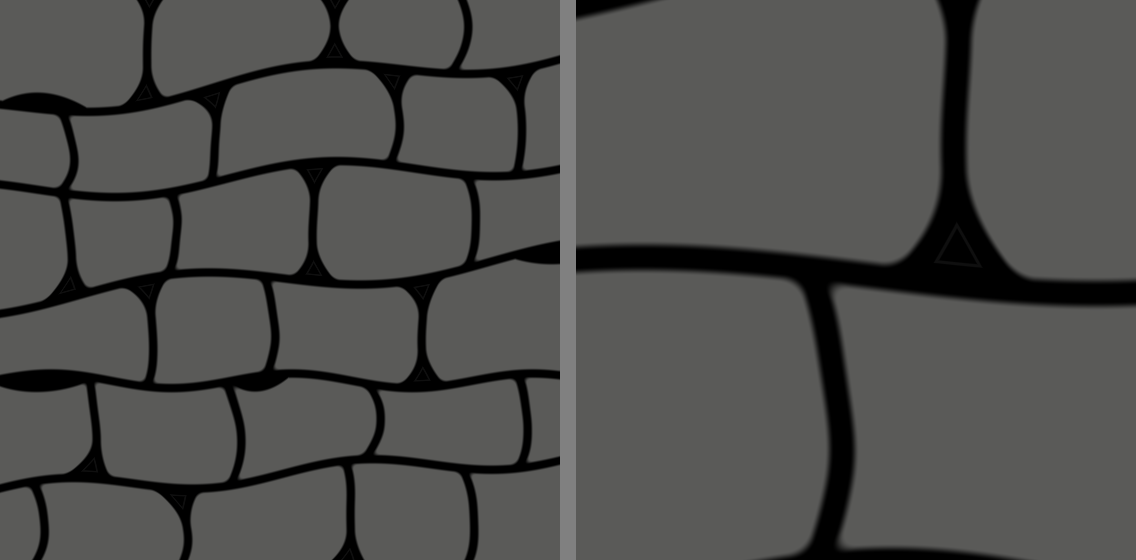
Left: the whole. Right: its middle third, enlarged.
Write a Shadertoy shader that draws this pattern.

```glsl
const int COURSES = 6;
const int JOINTS = 4;
const float TAU = 6.2831853;
const float HALF_LINE = 0.0075;
const vec3 STONE = vec3(0.353, 0.353, 0.346);
const vec3 MARK = vec3(0.06);

// Beds: height, slope, wave amplitude, crest position
const vec4 BED[7] = vec4[7](
    vec4(1.022, 0.0, 0.006, 0.75),
    vec4(0.805, 0.1, 0.023, 0.547),
    vec4(0.658, 0.055, 0.022, 0.573),
    vec4(0.462, 0.08, 0.0235, 0.326),
    vec4(0.32, 0.0, 0.013, 0.521),
    vec4(0.122, 0.063, 0.017, 0.638),
    vec4(-0.02, 0.0, 0.005, 0.1));
const float WAVELENGTH[7] = float[7](0.6, 0.677, 0.677, 0.729, 0.43, 0.534, 0.6);

// Joint spacing per course: start, pitch, alternation, stretch
const vec4 SPACING[6] = vec4[6](
    vec4(0.289, 0.286, -0.026, 0.0),
    vec4(0.109, 0.307, 0.021, -0.008),
    vec4(0.124, 0.173, 0.0, 0.0234),
    vec4(0.27, 0.21, 0.003, 0.0156),
    vec4(0.172, 0.255, -0.004, 0.0),
    vec4(0.065, 0.288, 0.016, -0.0072));

// Bit k widens joint k at its upper (x) or lower (y) end
const ivec2 FLARES[6] = ivec2[6](ivec2(3, 3), ivec2(14, 0), ivec2(4, 5),
                                 ivec2(5, 4), ivec2(0, 1), ivec2(2, 4));

// Mortar pockets: bed, centre, half length, signed depth
const vec4 POCKET[4] = vec4[4](
    vec4(1.0, 0.08, 0.075, 0.022), vec4(4.0, 0.075, 0.085, -0.025),
    vec4(4.0, 0.465, 0.05, -0.02), vec4(3.0, 1.02, 0.1, -0.028));

vec2 gradient(vec2 cell) {
    float a = TAU * fract(sin(dot(cell, vec2(127.1, 311.7))) * 4375.85);
    return vec2(cos(a), sin(a));
}

float gradientNoise(vec2 p) {
    vec2 i = floor(p), f = fract(p);
    vec2 u = f * f * f * (f * (f * 6.0 - 15.0) + 10.0);
    vec2 e = vec2(1.0, 0.0);
    return mix(mix(dot(gradient(i), f), dot(gradient(i + e), f - e), u.x),
               mix(dot(gradient(i + e.yx), f - e.yx),
                   dot(gradient(i + 1.0), f - 1.0), u.x), u.y);
}

float smoothMin(float a, float b, float k) {
    float h = max(k - abs(a - b), 0.0) / k;
    return min(a, b) - 0.25 * k * h * h;
}

float bedHeight(float x, vec4 bed, float wavelength) {
    return bed.x + bed.y * x + bed.z * cos(TAU * (x - bed.w) / wavelength);
}

float bedDistance(vec2 p, int index) {
    float y = p.y - bedHeight(p.x, BED[index], WAVELENGTH[index]);
    float d = abs(y);
    for (int i = 0; i < 4; i++) {
        if (int(POCKET[i].x) != index) continue;
        float s = (p.x - POCKET[i].y) / POCKET[i].z;
        float bulge = 0.5 * POCKET[i].w * max(1.0 - s * s, 0.0);
        d = min(d, abs(y - bulge) - abs(bulge));
    }
    return d - HALF_LINE;
}

float jointPosition(float k, vec4 spacing) {
    float side = 1.0 - 2.0 * mod(k, 2.0);
    return spacing.x + k * spacing.y + side * spacing.z + k * k * spacing.w;
}

float flareWidth(float fromBed) {
    float s = max(1.0 - fromBed / 0.07, 0.0);
    return 0.036 * s * s;
}

// Thin triangle outline inside a flare
float triangleMark(vec2 q, float pixel) {
    float d = max(0.013 - q.y, dot(vec2(abs(q.x), q.y - 0.036), vec2(0.87, 0.49)));
    return 1.0 - smoothstep(0.0004, 0.0004 + max(pixel, 0.001), abs(d));
}

void mainImage(out vec4 fragColor, in vec2 fragCoord) {
    float pixel = 1.0 / iResolution.y;
    vec2 p = fragCoord * pixel;
    float d = 1.0, mark = 0.0;

    for (int i = 0; i <= COURSES; i++) d = min(d, bedDistance(p, i));

    // Bowed upright joints of the course holding this point
    for (int r = 0; r < COURSES; r++) {
        float above = bedHeight(p.x, BED[r], WAVELENGTH[r]) - p.y;
        float below = p.y - bedHeight(p.x, BED[r + 1], WAVELENGTH[r + 1]);
        if (above < 0.0 || below < 0.0) continue;
        float height = above + below;
        float t = above / height, u = 2.0 * t - 1.0;
        for (int k = 0; k < JOINTS; k++) {
            vec2 flare = vec2((FLARES[r] >> k) & 1);
            float bow = 0.023 * (1.0 - 0.4 * (flare.x + flare.y));
            float waver = gradientNoise(vec2(1.7 * float(k) + 0.5, 1.5 * t + 3.3 * float(r)));
            float x = p.x - jointPosition(float(k), SPACING[r]) + bow * u * u - 0.014 * waver;
            float joint = abs(x) / length(vec2(1.0, 4.0 * bow * u / height)) - HALF_LINE;
            joint -= flare.x * flareWidth(above) + flare.y * flareWidth(below);
            d = smoothMin(d, joint, 0.01);
            mark = max(mark, flare.x * triangleMark(vec2(x, above), pixel));
            mark = max(mark, flare.y * triangleMark(vec2(x, below), pixel));
        }
    }

    float soft = max(0.0028, pixel);
    fragColor = vec4(mix(MARK * mark, STONE, smoothstep(-soft, soft, d)), 1.0);
}
```
